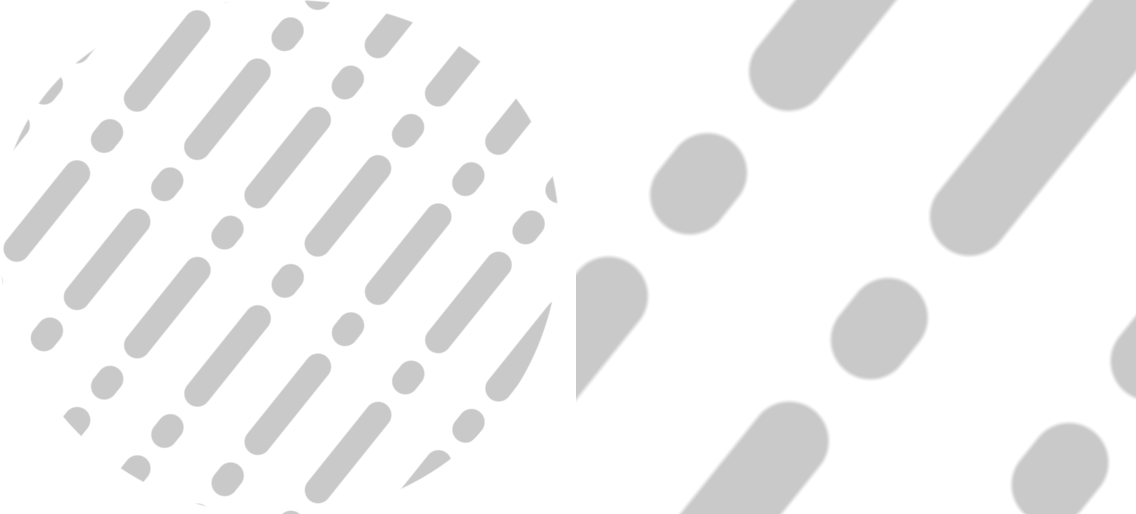
Left: the whole. Right: its middle third, enlarged.
Reproduce this pattern procedurally as a Shadertoy shader.

```glsl
// Slanted rows of rounded dashes alternating with short dots, grey on white.
// A rotated rectangular grid holds one dash and one dot per cell, drawn as
// capsule distances; a rounded oval, flatter above than below, trims the rows.

const vec3 PAPER = vec3(1.0);
const vec3 INK = vec3(0.788);

// Lengths are fractions of the canvas width.
const float SLANT = 0.895;                    // row direction in radians
const vec2 CELL = vec2(0.3435, 0.1379);       // along the row, across rows
const vec2 DASH_CENTRE = vec2(0.5137, 0.6365);
const float STROKE_RADIUS = 0.0235;
const float DASH_HALF = 0.0860;
const float DOT_HALF = 0.0085;

const vec2 OVAL_CENTRE = vec2(0.4985, 0.4935);
const float OVAL_HALF_WIDTH = 0.5;
const float OVAL_TOP = 0.4245;
const float OVAL_BOTTOM = 0.496;
const float EDGE_SOFTNESS = 0.0018;

// Coordinates along and across a direction.
vec2 alignTo(vec2 p, float angle) {
    vec2 along = vec2(cos(angle), sin(angle));
    return vec2(dot(p, along), dot(p, vec2(-along.y, along.x)));
}

// Offset from the nearest grid point.
vec2 repeatCell(vec2 p, vec2 cell) {
    return p - cell * round(p / cell);
}

float capsule(vec2 p, float halfLength, float radius) {
    p.x -= clamp(p.x, -halfLength, halfLength);
    return length(p) - radius;
}

// Dashes at the grid points, dots midway between them.
float dashDotRows(vec2 p) {
    vec2 toDash = repeatCell(p, CELL);
    vec2 toDot = repeatCell(p - vec2(0.5 * CELL.x, 0.0), CELL);
    return min(capsule(toDash, DASH_HALF, STROKE_RADIUS),
               capsule(toDot, DOT_HALF, STROKE_RADIUS));
}

// Approximate distance to an oval with unequal upper and lower halves.
float ovalDistance(vec2 p, float halfWidth, float top, float bottom) {
    bool upper = p.y > 0.0;
    vec2 radii = vec2(halfWidth, upper ? top : bottom);
    float power = upper ? 2.2 : 2.03;
    vec2 q = pow(abs(p) / radii, vec2(power));
    return (pow(q.x + q.y, 1.0 / power) - 1.0) * min(radii.x, radii.y);
}

float coverage(float dist, float softness) {
    return 1.0 - smoothstep(-softness, softness, dist);
}

void mainImage(out vec4 fragColor, in vec2 fragCoord) {
    vec2 p = fragCoord / iResolution.x;
    float pixel = 1.0 / iResolution.x;

    float rows = dashDotRows(alignTo(p - DASH_CENTRE, SLANT));
    float oval = ovalDistance(p - OVAL_CENTRE, OVAL_HALF_WIDTH, OVAL_TOP, OVAL_BOTTOM);

    float ink = coverage(rows, max(EDGE_SOFTNESS, pixel)) * coverage(oval, pixel);
    fragColor = vec4(mix(PAPER, INK, ink), 1.0);
}
```
